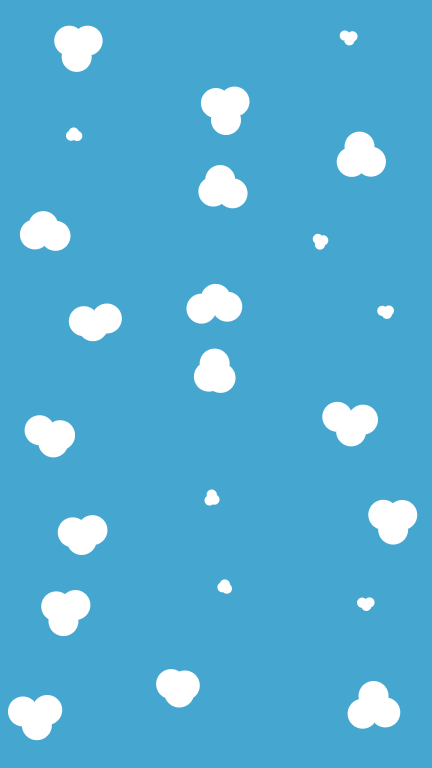
Give the GLSL for this pattern, as a Shadertoy shader.

```glsl
// Flat white clouds scattered over a plain blue sky.
// Each cell of a staggered 3 x 8 grid holds one jittered cloud, the union
// of three circles in a zigzag; about one cell per row gets a tiny cloud.

const vec3 SKY = vec3(0.27, 0.65, 0.81);
const vec3 CLOUD = vec3(1.0);

float hash(vec2 p) {
    return fract(sin(dot(p, vec2(127.1, 311.7))) * 43758.5453);
}

// Random value from -1 to 1, one stream per seed
float signedHash(vec2 id, float seed) {
    return 2.0 * hash(id + seed * vec2(17.3, 9.1)) - 1.0;
}

// Distance to three unit circles, the middle one raised or lowered
float cloudDistance(vec2 p, vec2 id) {
    float bump = (0.78 + 0.27 * signedHash(id, 1.0)) * sign(signedHash(id, 2.0));
    float d = 1e3;
    for (int i = -1; i <= 1; i++) {
        float side = float(i);
        float outer = abs(side);
        vec2 centre = vec2(side * (0.66 + 0.3 * signedHash(id, 4.0 + side)),
                           bump * (0.5 - outer) + 0.2 * outer * signedHash(id, 8.0 + side));
        d = min(d, length(p - centre) - 1.0);
    }
    return d;
}

void mainImage(out vec4 fragColor, in vec2 fragCoord) {
    // Grid with the middle column shifted by half a cell
    vec2 grid = vec2(3.0, 8.0);
    vec2 q = fragCoord / iResolution.xy * grid;
    float column = floor(q.x);
    float shift = column == 1.0 ? 0.5 : 0.0;
    q.y += shift;
    vec2 id = floor(q);

    // Position inside the cell, in units of the canvas width
    vec2 cell = iResolution.xy / iResolution.x / grid;
    vec2 p = (fract(q) - 0.5) * cell;

    // Cloud size: one changing column per row is tiny
    float tinyColumn = mod(2.0 * id.y + floor(2.0 * hash(vec2(id.y, 5.0))), 3.0);
    float radius = column == tinyColumn ? 0.0118 : 0.0347;

    // Jitter as far as the cloud still fits in its cell
    vec2 room = 0.5 * cell - radius * vec2(2.05, 1.8);
    room = min(room, vec2(0.105, 0.06));
    p -= room * vec2(signedHash(id, 11.0), signedHash(id, 12.0));

    float d = cloudDistance(p / radius, id) * radius;

    // Leave out cells cut by the top or bottom border
    bool whole = id.y >= shift && id.y + 1.0 - shift <= grid.y;
    float cover = whole ? clamp(0.5 - d * iResolution.x, 0.0, 1.0) : 0.0;

    fragColor = vec4(mix(SKY, CLOUD, cover), 1.0);
}
```
